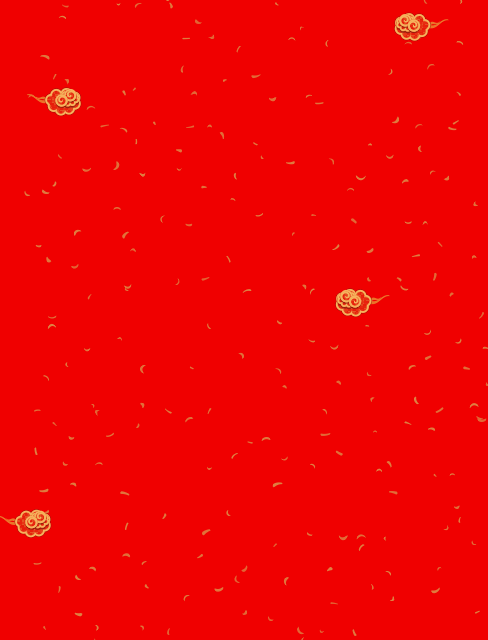
A Shadertoy shader for this background:

```glsl
// Festive red paper strewn with small gold flecks and four curled gold clouds.
const vec3 RED = vec3(0.94, 0.0, 0.0);
const vec3 FLECK = vec3(0.87, 0.51, 0.26);
const vec3 GOLD = vec3(0.96, 0.70, 0.36);
const vec3 TAIL = vec3(0.92, 0.45, 0.16);
const vec3 FILL_DEEP = vec3(0.91, 0.11, 0.04);
const vec3 FILL_WARM = vec3(0.90, 0.35, 0.15);
const vec3 SHADE = vec3(0.52, 0.09, 0.03);
const float CELL = 0.05;           // spacing of the fleck grid
const float LEFT_MARGIN = 0.04;    // strip without flecks
const float CLOUD_SIZE = 0.0225;
const float LINE = 0.065;          // half width of cloud lines, in cloud units
const float TURN = 6.2831853;
// Cloud centre, and the side its tail points to
const vec3 CLOUDS[4] = vec3[4](
    vec3(0.099, 0.841, -1.0), vec3(0.644, 0.958, 1.0),
    vec3(0.552, 0.527, 1.0), vec3(0.052, 0.182, -1.0));

vec3 hash3(vec2 p) {
    vec3 q = fract(p.xyx * vec3(0.1031, 0.1030, 0.0973));
    q += dot(q, q.yxz + 33.33);
    return fract((q.xxy + q.yzz) * q.zyx);
}

float cover(float d, float px) {
    return clamp(0.5 - d / px, 0.0, 1.0);
}

// Bent, tapered stroke lying along x
float fleckDist(vec2 p, float halfLen, float halfWidth, float bend, float taper) {
    p.y += bend * p.x * p.x / halfLen;
    float along = clamp(p.x, -halfLen, halfLen);
    return length(p - vec2(along, 0.0)) - halfWidth * (1.0 + taper * along / halfLen);
}

float flecks(vec2 uv, float aspect, float px) {
    float ink = 0.0;
    vec2 home = floor(uv / CELL);
    for (int j = -1; j <= 1; j++)
    for (int i = -1; i <= 1; i++) {
        vec2 id = home + vec2(i, j);
        vec3 place = hash3(id + 17.0);
        vec3 form = hash3(id + 91.0);
        vec3 tone = hash3(id + 203.0);
        vec2 centre = (id + place.xy) * CELL;
        float density = mix(0.58, 0.95, abs(centre.x / aspect - 0.5) * 2.0);
        if (place.z > density || centre.x < LEFT_MARGIN) continue;
        // Angles gather around the horizontal; steep flecks are shorter
        float s = 2.0 * form.x - 1.0;
        float angle = 0.1 + 1.5 * s * (0.35 + 0.65 * abs(s));
        float c = cos(angle), n = sin(angle);
        vec2 p = mat2(c, -n, n, c) * (uv - centre);
        float halfLen = mix(0.0018, 0.0062, form.y) * (1.0 - 0.25 * abs(s));
        float halfWidth = mix(0.0010, 0.0021, form.z * form.z);
        float d = fleckDist(p, halfLen, halfWidth, tone.x - 0.5, tone.y - 0.5);
        ink = max(ink, cover(d, px) * mix(0.75, 1.0, tone.z));
    }
    return ink;
}

// Ring of round lobes around an ellipse
float scallop(vec2 p) {
    float d = 0.5 * (length(p / vec2(0.9, 0.5)) - 1.0);
    for (int i = 0; i < 8; i++) {
        float a = TURN * (float(i) + 0.3) / 8.0;
        float narrow = 0.88 + 0.12 * sin(a);
        d = min(d, length(p - vec2(0.95 * narrow * cos(a), 0.55 * sin(a))) - 0.42);
    }
    return d;
}

float spiral(vec2 p, float gap) {
    float winding = length(p) / gap - atan(p.y, p.x) / TURN;
    return abs(fract(winding) - 0.5) * gap;
}

float tailDist(vec2 p, float wave, float tip) {
    float t = (p.x - 1.1) / (tip - 1.1);
    float mid = 0.05 + 0.35 * t + wave * sin(5.5 * t);
    float edge = abs(p.y - mid) - mix(0.12, 0.03, t);
    return max(edge, max(1.1 - p.x, p.x - tip));
}

// Filled shape with a gold rim and a dark shadow below it
vec3 layer(vec3 col, vec3 fill, float d, float shadow, float px) {
    col = mix(col, SHADE, 0.75 * cover(shadow, px));
    col = mix(col, fill, cover(d, px));
    return mix(col, GOLD, cover(abs(d + LINE) - LINE, px));
}

vec3 drawCloud(vec3 col, vec2 p, float px) {
    float grain = hash3(floor(p * 9.0) + 60.0).x;
    vec3 fill = mix(FILL_DEEP, FILL_WARM, grain * grain);
    float tail = min(tailDist(p, -0.13, 2.5), tailDist(p, 0.10, 1.9));
    col = mix(col, TAIL, cover(tail, px));
    float body = scallop(p);
    col = layer(col, fill, body, body - 0.04, px);
    // Smaller front puff, then two curls on top of it
    vec2 q = (p - vec2(-0.4, 0.22)) / 0.58;
    col = layer(col, fill, scallop(q) * 0.58, scallop(q + vec2(0.0, 0.2)) * 0.58, px);
    for (int i = 0; i < 2; i++) {
        vec2 c = p - mix(vec2(-0.48, 0.46), vec2(0.12, 0.1), float(i));
        float disc = length(c) - 0.43;
        col = layer(col, fill, disc, length(c + vec2(0.0, 0.1)) - 0.43, px);
        col = mix(col, GOLD, cover(max(spiral(c, 0.33) - LINE, disc), px));
    }
    return col;
}

void mainImage(out vec4 fragColor, in vec2 fragCoord) {
    float px = 1.0 / iResolution.y;
    vec2 uv = fragCoord * px;
    vec3 col = mix(RED, FLECK, flecks(uv, iResolution.x * px, px));
    for (int i = 0; i < 4; i++) {
        vec2 p = (uv - CLOUDS[i].xy) / CLOUD_SIZE;
        p.x *= CLOUDS[i].z;
        if (length(p) < 3.0) col = drawCloud(col, p, px / CLOUD_SIZE);
    }
    fragColor = vec4(col, 1.0);
}
```
